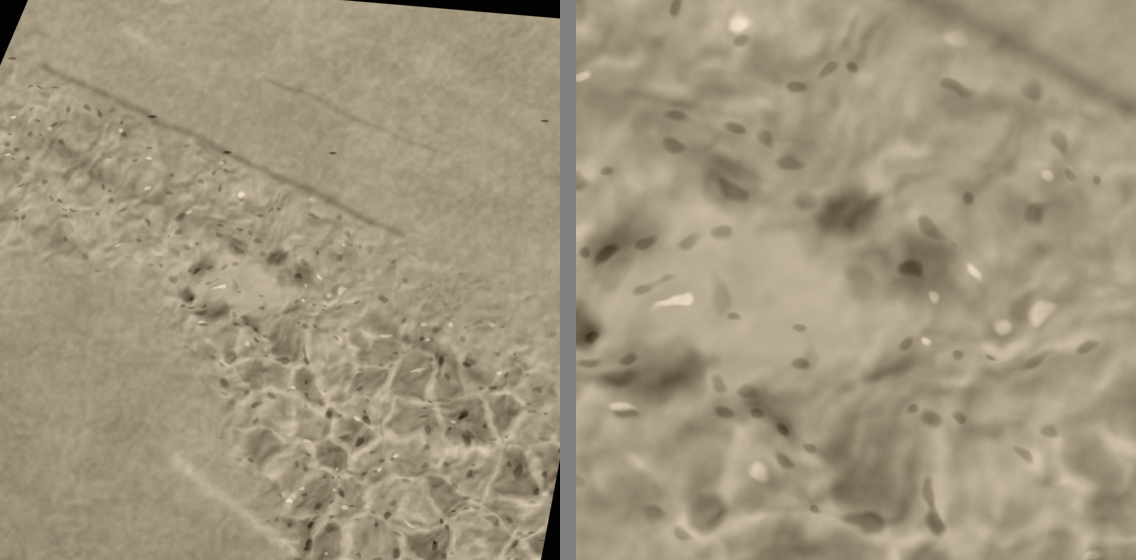
Left, the full canvas; right, a detail of the centre.
Write a Shadertoy shader that draws this texture.

```glsl
const vec3 SOIL = vec3(0.648, 0.598, 0.508);
const vec3 TINT = vec3(1.0, 0.985, 0.93);         // colour of brightness changes
const vec3 BORDER = vec3(0.012, 0.008, 0.008);
const vec2 TO_LIGHT = vec2(-0.5, 0.85);
const float LIGHT_STEP = 0.0065;
const float SMOOTH_RELIEF = 0.13;
const float ROUGH_RELIEF = 0.43;
const float CLOD_SCALE = 14.0;
const float TRACK_SLOPE = -0.47;
const vec2 MOUND = vec2(0.435, 0.49);

float hash(vec2 p) {
    vec3 q = fract(p.xyx * vec3(0.1031, 0.1030, 0.0973));
    q += dot(q, q.yzx + 33.33);
    return fract((q.x + q.y) * q.z);
}

vec2 hash2(vec2 p) { return vec2(hash(p), hash(p + 71.7)); }

float noise(vec2 p) {
    vec2 i = floor(p), f = fract(p);
    f = f * f * (3.0 - 2.0 * f);
    return mix(mix(hash(i), hash(i + vec2(1, 0)), f.x),
               mix(hash(i + vec2(0, 1)), hash(i + vec2(1, 1)), f.x), f.y);
}

float fbm(vec2 p) {
    float sum = 0.0, amp = 0.5;
    for (int i = 0; i < 4; i++) {
        sum += amp * noise(p);
        p = mat2(1.6, 1.2, -1.2, 1.6) * p + 17.3;
        amp *= 0.5;
    }
    return sum;
}

// Distance to the cell border in x, random cell value in y
vec2 clods(vec2 p) {
    vec2 cell = floor(p);
    float near = 9.0, next = 9.0, id = 0.0;
    for (int j = -1; j <= 1; j++)
    for (int i = -1; i <= 1; i++) {
        vec2 c = cell + vec2(i, j);
        float d = length(c + 0.1 + 0.8 * hash2(c) - p);
        if (d < near) { next = near; near = d; id = hash(c + 5.3); }
        else next = min(next, d);
    }
    return vec2(next - near, id);
}

// Soft spots scattered on a grid
float spots(vec2 p, float scale, float share, float size, vec2 shape) {
    vec2 g = p * scale, cell = floor(g);
    vec2 q = fract(g) - 0.3 - 0.4 * hash2(cell + scale);
    float r = size * (0.6 + 0.6 * hash(cell + 9.1));
    float present = step(hash(cell + 3.7), share);
    return present * (1.0 - smoothstep(0.35 * r, r, length(q * shape)));
}

float groove(vec2 p, vec2 a, vec2 b, float width) {
    vec2 s = b - a;
    float t = clamp(dot(p - a, s) / dot(s, s), 0.0, 1.0);
    float d = length(p - a - s * t) / width;
    return exp(-d * d);
}

float rightOf(vec2 p, vec2 a, vec2 b) {
    vec2 s = normalize(b - a), q = p - a;
    return s.y * q.x - s.x * q.y;
}

float relief(vec2 p, float cobbles) {
    float h = 0.25 * noise(p * 22.0) + 0.5 * noise(p * 46.0 + 4.0) + 0.27 * noise(p * 92.0);
    return h + 0.35 * cobbles * smoothstep(0.0, 0.35, clods(p * CLOD_SCALE).x);
}

void mainImage(out vec4 fragColor, in vec2 fragCoord) {
    vec2 uv = fragCoord / iResolution.xy;
    vec2 warp = vec2(fbm(uv * 17.0), fbm(uv * 17.0 + 40.0)) - 0.47;
    vec2 p = uv + 0.045 * warp;

    // Churned band between smooth tracks
    float below = 0.915 + TRACK_SLOPE * p.x - p.y;
    float lowerEdge = p.x - 0.26 - 0.51 * (0.505 - p.y);
    float inside = max(p.y - 0.56 + 0.22 * p.x, lowerEdge);
    float rough = smoothstep(-0.01, 0.04, below) * smoothstep(-0.05, 0.05, inside);
    rough *= 1.0 - 0.45 * smoothstep(0.45, 0.9, uv.x) * (1.0 - smoothstep(0.06, 0.18, below));
    float cobbles = smoothstep(0.0, 0.08, lowerEdge) * smoothstep(0.1, 0.24, below)
                  * (1.0 - smoothstep(0.36, 0.46, uv.y));

    // Directional light on the relief
    float slope = relief(p, cobbles) - relief(p + TO_LIGHT * LIGHT_STEP, cobbles);
    float tone = slope * mix(SMOOTH_RELIEF, ROUGH_RELIEF, rough);
    tone += 0.10 * (fbm(uv * 95.0) - 0.47) + 0.10 * (fbm(uv * 9.0 + 8.0) - 0.47);
    tone += rough * 0.17 * (fbm(p * 26.0 + 3.0) - 0.45);
    vec2 along = vec2(uv.x, uv.y - TRACK_SLOPE * uv.x);
    tone += 0.035 * (1.0 - rough) * (noise(along * vec2(4.0, 34.0)) - 0.5);
    tone -= 0.03 * (1.0 - smoothstep(-0.15, 0.0, inside));

    // Grey clods with pale seams
    vec2 clod = clods(p * CLOD_SCALE);
    float core = smoothstep(0.06, 0.3, clod.x);
    tone += cobbles * mix(0.055, -0.13 * smoothstep(0.25, 0.65, clod.y), core);

    // Ruts and track edges
    vec2 q = uv + 0.018 * warp;
    tone -= 0.11 * groove(q, vec2(0.08, 0.88), vec2(0.72, 0.58), 0.007);
    tone -= 0.09 * groove(q, vec2(0.08, 0.745), vec2(0.42, 0.57), 0.014);
    tone -= 0.07 * groove(q, vec2(0.0, 0.622), vec2(0.15, 0.544), 0.014);
    tone -= 0.06 * groove(q, vec2(0.48, 0.857), vec2(0.78, 0.727), 0.005);
    tone -= 0.13 * groove(q, vec2(0.67, 0.425), vec2(0.88, 0.31), 0.012);
    tone += 0.06 * groove(q, vec2(0.23, 0.94), vec2(0.29, 0.91), 0.012);
    tone += 0.10 * groove(q, vec2(0.31, 0.18), vec2(0.52, 0.02), 0.012);

    // Pale mound ringed by dark hollows
    float mound = length((p - MOUND) / vec2(0.075, 0.042));
    tone = mix(tone, 0.4 * tone + 0.075, 1.0 - smoothstep(0.6, 1.15, mound));
    for (int i = 0; i < 8; i++) {
        float k = float(i), a = 0.785 * k + 0.15;
        vec2 hollow = MOUND + vec2(0.098, 0.064) * vec2(cos(a), sin(a));
        float size = 0.016 + 0.012 * hash(vec2(k, 2.0));
        float d = length((p - hollow) * vec2(0.85, 1.1)) / size;
        tone -= (0.1 + 0.19 * hash(vec2(k, 6.0))) * (1.0 - smoothstep(0.3, 1.1, d));
    }

    // Pits, chips and stray dark flecks
    float pits = spots(p, 21.0, 0.25, 0.24, vec2(1.0, 0.85));
    tone -= 0.22 * pits * rough * (0.35 + 0.65 * cobbles);
    tone -= 0.14 * rough * spots(p, 47.0, 0.22, 0.32, vec2(0.8, 1.1));
    tone += 0.18 * rough * spots(p + 0.3, 40.0, 0.06, 0.26, vec2(0.8, 1.2));
    tone -= 0.25 * (1.0 - rough) * spots(uv, 16.0, 0.03, 0.15, vec2(0.8, 2.2));
    vec3 color = max(SOIL + TINT * tone, vec3(0.15, 0.13, 0.11));

    // Black slanted corners
    float edge = min(rightOf(uv, vec2(0.0, 0.883), vec2(0.05, 1.0)),
                 min(rightOf(uv, vec2(0.61, 1.0), vec2(1.0, 0.967)),
                     rightOf(uv, vec2(1.0, 0.18), vec2(0.966, 0.0))));
    color = mix(BORDER, color, smoothstep(-0.0015, 0.0015, edge));
    fragColor = vec4(color, 1.0);
}
```
